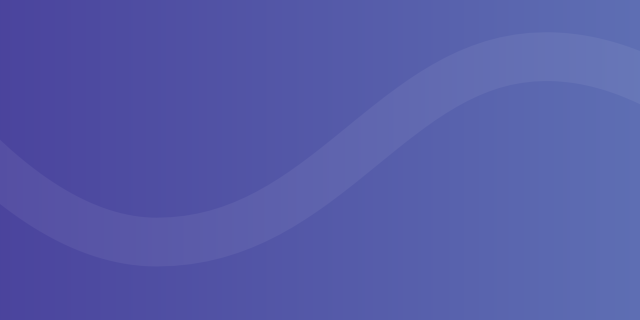
Give the GLSL for this background, as a Shadertoy shader.

```glsl
// A horizontal indigo-to-blue gradient crossed by one translucent wavy ribbon.
// The ribbon is a constant-width stroke around three joined cubic curves;
// its distance is taken to short chords sampled along each curve.

#define LEFT_COLOR vec3(0.292, 0.266, 0.616)
#define RIGHT_COLOR vec3(0.368, 0.432, 0.702)
#define RIBBON_TINT vec3(1.0)
#define RIBBON_ALPHA 0.06
#define HALF_WIDTH 0.0762
#define CHORDS 32

float segmentDistance(vec2 p, vec2 a, vec2 b) {
    vec2 ap = p - a, ab = b - a;
    float h = clamp(dot(ap, ab) / dot(ab, ab), 0.0, 1.0);
    return length(ap - ab * h);
}

vec2 cubic(vec2 a, vec2 b, vec2 c, vec2 d, float t) {
    float s = 1.0 - t;
    return s * s * s * a + 3.0 * s * t * (s * b + t * c) + t * t * t * d;
}

// Distance to a cubic over [start, end]; values beyond 0..1 extend the curve.
float cubicDistance(vec2 p, vec2 a, vec2 b, vec2 c, vec2 d, float start, float end) {
    float nearest = 1e3;
    vec2 previous = cubic(a, b, c, d, start);
    for (int i = 1; i <= CHORDS; i++) {
        float t = mix(start, end, float(i) / float(CHORDS));
        vec2 current = cubic(a, b, c, d, t);
        nearest = min(nearest, segmentDistance(p, previous, current));
        previous = current;
    }
    return nearest;
}

float ribbonDistance(vec2 p) {
    vec2 entry = vec2(0.0, 0.461);
    vec2 trough = vec2(0.490, 0.2435);
    vec2 crest = vec2(1.706, 0.823);
    vec2 leave = vec2(2.0, 0.758);

    float fall = cubicDistance(p, entry, vec2(0.161, 0.323), vec2(0.326, trough.y), trough, -0.4, 1.0);
    float rise = cubicDistance(p, trough, vec2(1.023, trough.y), vec2(1.229, crest.y), crest, 0.0, 1.0);
    float dip = cubicDistance(p, crest, vec2(1.804, crest.y), vec2(1.901, 0.801), leave, 0.0, 1.4);
    return min(fall, min(rise, dip)) - HALF_WIDTH;
}

void mainImage(out vec4 fragColor, in vec2 fragCoord) {
    // Height spans 0..1 and width spans 0..2
    vec2 uv = fragCoord / iResolution.xy;
    vec2 p = uv * vec2(2.0, 1.0);
    float pixel = 1.0 / iResolution.y;

    // Background gradient
    vec3 color = mix(LEFT_COLOR, RIGHT_COLOR, uv.x);

    // Translucent ribbon
    float coverage = 1.0 - smoothstep(-0.7 * pixel, 0.7 * pixel, ribbonDistance(p));
    color = mix(color, RIBBON_TINT, RIBBON_ALPHA * coverage);

    fragColor = vec4(color, 1.0);
}
```
